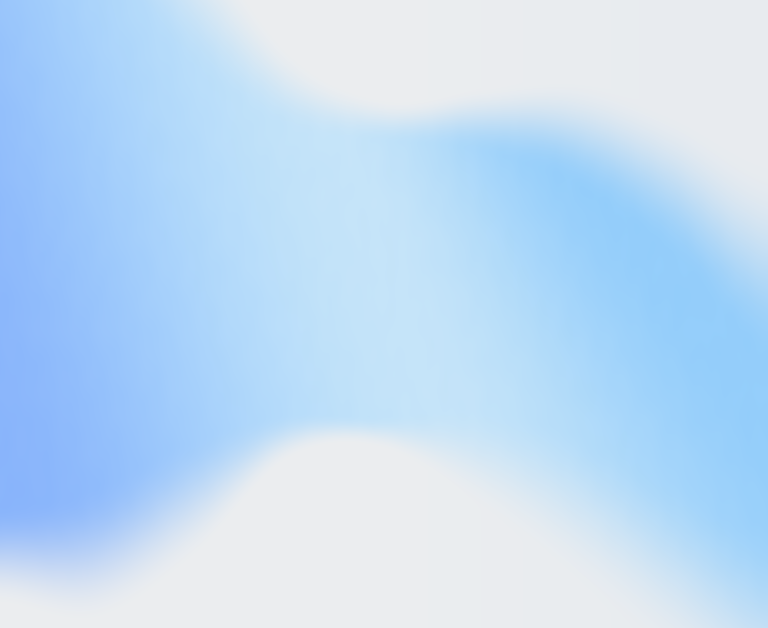
Give the GLSL for this background, as a Shadertoy shader.

```glsl
// A broad, blurred ribbon of blue light flows across a pale grey ground.
// Splines give the height and softness of both ribbon borders; two slanted
// gradients colour its body, with a faint gradient-noise weave over it.

const vec3 PERIWINKLE = vec3(0.538, 0.708, 0.985);
const vec3 AZURE      = vec3(0.655, 0.838, 0.987);
const vec3 PALE_BLUE  = vec3(0.772, 0.893, 0.975);
const vec3 SKY_BLUE   = vec3(0.580, 0.805, 0.982);
const vec3 WARM_GREY  = vec3(0.922, 0.930, 0.938);
const vec3 COOL_GREY  = vec3(0.908, 0.922, 0.938);

const float LEFT_TILT = 0.27;                  // slant of the left gradient
const vec2 LEFT_RANGE = vec2(-0.07, 0.53);     // periwinkle to pale blue
const vec2 SKY_START  = vec2(0.39, 0.27);      // offset, slope with depth
const vec2 SKY_FULL   = vec2(0.60, 0.60);      // offset, slope with depth
const vec2 WEAVE_SCALE = vec2(56.0, 20.0);     // cells across and up
const float WEAVE_STRENGTH = 0.008;

// Evenly spaced knots: top height, top softness, bottom height, bottom softness
const int LAST_KNOT = 8;
const vec4 BORDERS[9] = vec4[9](
    vec4(1.366, 0.150,  0.115, 0.080),
    vec4(1.207, 0.150,  0.118, 0.110),
    vec4(1.016, 0.130,  0.205, 0.100),
    vec4(0.858, 0.065,  0.304, 0.037),
    vec4(0.808, 0.034,  0.311, 0.026),
    vec4(0.808, 0.052,  0.268, 0.080),
    vec4(0.787, 0.085,  0.190, 0.122),
    vec4(0.705, 0.115,  0.088, 0.148),
    vec4(0.580, 0.155, -0.012, 0.175)
);

vec4 knot(int i) {
    return BORDERS[clamp(i, 0, LAST_KNOT)];
}

// Catmull-Rom spline through the border knots
vec4 bordersAt(float x) {
    float position = clamp(x, 0.0, 1.0) * float(LAST_KNOT);
    int i = min(int(position), LAST_KNOT - 1);
    float t = position - float(i);
    vec4 a = knot(i - 1), b = knot(i), c = knot(i + 1), d = knot(i + 2);
    return b + 0.5 * t * (c - a + t * (2.0 * a - 5.0 * b + 4.0 * c - d
             + t * (3.0 * (b - c) + d - a)));
}

// 0 below a soft border, 1 above it
float softStep(float height, float softness, float y) {
    return smoothstep(height - softness, height + softness, y);
}

// Gradient noise
vec2 randomGradient(vec2 cell) {
    float angle = 6.2832 * fract(sin(dot(cell, vec2(127.1, 311.7))) * 43758.5);
    return vec2(cos(angle), sin(angle));
}

float cornerValue(vec2 cell, vec2 local, vec2 corner) {
    return dot(randomGradient(cell + corner), local - corner);
}

float gradientNoise(vec2 p) {
    vec2 cell = floor(p), f = fract(p);
    vec2 blend = f * f * (3.0 - 2.0 * f);
    float low = mix(cornerValue(cell, f, vec2(0.0, 0.0)),
                    cornerValue(cell, f, vec2(1.0, 0.0)), blend.x);
    float high = mix(cornerValue(cell, f, vec2(0.0, 1.0)),
                     cornerValue(cell, f, vec2(1.0, 1.0)), blend.x);
    return mix(low, high, blend.y);
}

vec3 ribbonColor(vec2 uv) {
    // Quadratic blend from periwinkle past azure to pale blue
    float slanted = uv.x + LEFT_TILT * (uv.y - 0.5);
    float t = smoothstep(LEFT_RANGE.x, LEFT_RANGE.y, slanted);
    vec3 color = mix(mix(PERIWINKLE, AZURE, t), mix(AZURE, PALE_BLUE, t), t);

    // The sky blue side leans to the right as it descends
    float depth = 1.0 - uv.y;
    float start = SKY_START.x + SKY_START.y * depth;
    float full = SKY_FULL.x + SKY_FULL.y * depth;
    color = mix(color, SKY_BLUE, smoothstep(start, full, uv.x));

    // Weave, strongest in red so that it shifts the hue slightly
    float weave = gradientNoise(uv * WEAVE_SCALE);
    return color + WEAVE_STRENGTH * weave * vec3(1.0, 0.6, 0.2);
}

void mainImage(out vec4 fragColor, in vec2 fragCoord) {
    vec2 uv = fragCoord / iResolution.xy;

    // Ground
    vec3 ground = mix(WARM_GREY, COOL_GREY, smoothstep(0.4, 1.0, uv.x));

    // Ribbon coverage between its two borders
    vec4 border = bordersAt(uv.x);
    float coverage = softStep(border.z, border.w, uv.y)
                   * (1.0 - softStep(border.x, border.y, uv.y));

    fragColor = vec4(mix(ground, ribbonColor(uv), coverage), 1.0);
}
```
